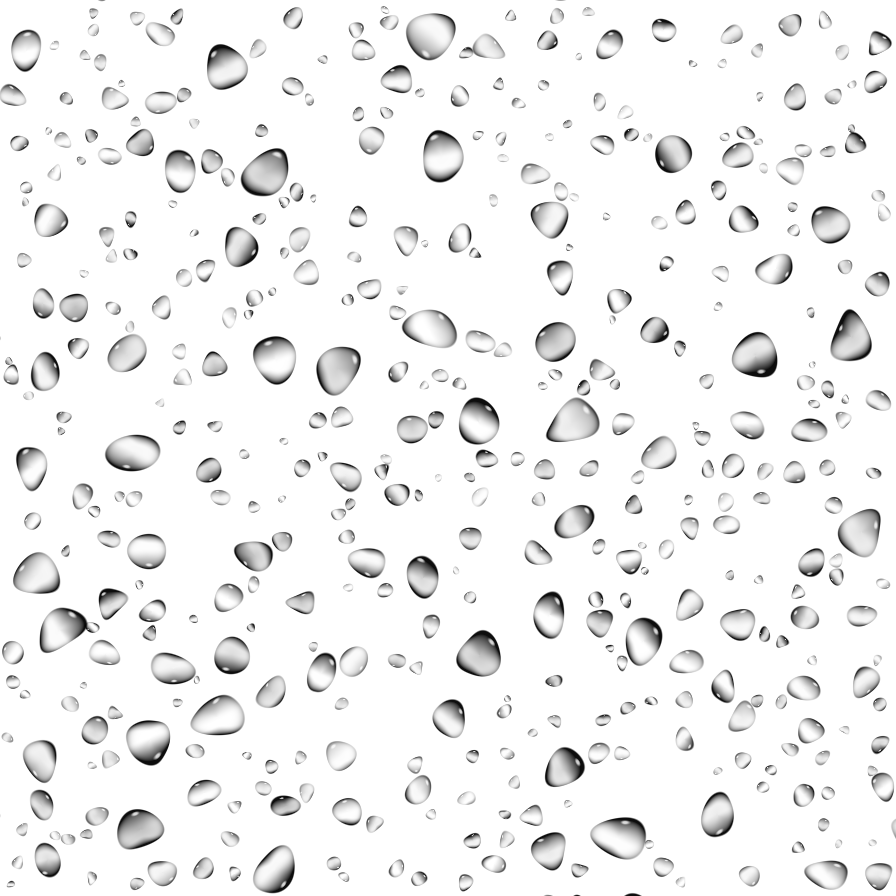
Write a WebGL 2 fragment shader that draws this texture.

```glsl
#version 300 es
precision highp float;
// Scattered glassy water drops in grey tones on a white ground.

uniform vec2 u_resolution;
out vec4 fragColor;

// One entry per layer, from the largest drops to the tiniest.
const int LAYERS = 4;
const float GRID[4] = float[](9.0, 14.0, 22.0, 24.0);
const float PRESENCE[4] = float[](0.64, 0.74, 0.58, 0.34);
const float MIN_RADIUS[4] = float[](0.018, 0.0105, 0.0062, 0.0034);
const float MAX_RADIUS[4] = float[](0.027, 0.0165, 0.0095, 0.0058);
const float MIN_STRENGTH[4] = float[](0.75, 0.55, 0.40, 0.35);

const float JITTER = 0.66;        // share of the cell a centre may roam
const float CLEARANCE = 1.12;     // spacing kept around larger drops
const float MAX_STRETCH = 1.55;   // longest length to width ratio
const float REACH = 1.7;          // outline bound, in radii
const float MAIN_TILT = 0.6;      // usual direction of long drops
const float RIM_POWER = 8.0;
const float MAX_INK = 0.95;
const float PI = 3.14159;

struct Drop {
    vec2 center;
    float radius;
    bool present;
};

vec4 hash4(vec2 cell, float seed) {
    vec4 p = fract((cell.xyxy + seed * 17.3 + 41.7) * vec4(0.1031, 0.1030, 0.0973, 0.1099));
    p += dot(p, p.wzxy + 33.33);
    return fract((p.xxyz + p.yzzw) * p.zywx);
}

mat2 rotation(float angle) {
    float c = cos(angle), s = sin(angle);
    return mat2(c, -s, s, c);
}

Drop dropInCell(vec2 cell, int layer) {
    vec4 h = hash4(cell, float(layer) + 1.0);
    Drop d;
    d.center = (cell + 0.5 + (h.xy - 0.5) * JITTER) / GRID[layer];
    d.radius = mix(MIN_RADIUS[layer], MAX_RADIUS[layer], h.z);
    d.present = h.w < PRESENCE[layer];
    return d;
}

// True where a larger layer already occupies the place.
bool crowded(Drop d, int layer) {
    for (int l = 0; l < layer; l++) {
        vec2 home = floor(d.center * GRID[l]);
        for (int i = 0; i < 9; i++) {
            Drop other = dropInCell(home + vec2(i % 3 - 1, i / 3 - 1), l);
            float gap = (other.radius + d.radius) * CLEARANCE;
            if (other.present && distance(other.center, d.center) < gap) return true;
        }
    }
    return false;
}

// Ink laid down by one drop; offset is measured in drop radii.
float dropInk(vec2 offset, vec2 cell, int layer, float pixel) {
    vec4 form = hash4(cell, float(layer) + 11.0);
    vec4 light = hash4(cell, float(layer) + 21.0);
    vec4 glass = hash4(cell, float(layer) + 31.0);

    // Pebble outline: stretched, tapered, bent and slightly three-cornered.
    float stretch = sqrt(mix(1.0, MAX_STRETCH, form.x));
    vec2 q = rotation(MAIN_TILT + (form.y - 0.5) * 2.6) * offset;
    q *= vec2(1.0 / stretch, stretch);
    q.y *= 1.0 + (form.z - 0.5) * 0.7 * clamp(q.x, -1.2, 1.2);
    q.y += (form.w - 0.5) * 0.4 * (q.x * q.x - 0.4);
    float corners = cos(3.0 * atan(q.y, q.x) + 2.0 * PI * glass.x);
    float rho = length(q) / (1.0 + 0.085 * glass.y * corners);
    float cover = 1.0 - smoothstep(-pixel, pixel, (rho - 1.0) / stretch);

    // Dark side, mostly above, with a weaker crescent opposite.
    float flip = step(0.7, light.y) * PI;
    float lightAngle = 0.5 * PI + (light.x - 0.5) * 2.4 + flip;
    vec2 axis = vec2(cos(lightAngle), sin(lightAngle));
    vec2 dir = offset / max(length(offset), 0.001);
    float side = dot(dir, axis) * rho;
    float across = dot(dir, vec2(-axis.y, axis.x)) * rho;

    float depth = mix(0.25, 0.95, light.z);
    float shade = depth * smoothstep(-0.15, 1.0, side);
    float crescent = 0.55 * smoothstep(0.45, 1.05, -side + 0.2 * across);
    float rim = pow(min(rho, 1.0), RIM_POWER) * (0.36 + 0.5 * side * side);
    float haze = 0.25 * glass.w * glass.w * (1.0 - 0.6 * rho);
    float ink = shade + crescent + rim + haze;

    // Small bright glint just inside the dark edge.
    vec2 toGlint = vec2(side - 0.76, (across - (glass.z - 0.5) * 0.7) * 0.5);
    ink *= 1.0 - 0.8 * (1.0 - smoothstep(0.03, 0.13, length(toGlint)));

    float strength = mix(MIN_STRENGTH[layer], 1.08, light.w);
    return cover * min(ink * strength, MAX_INK);
}

void main() {
    float scale = min(u_resolution.x, u_resolution.y);
    vec2 uv = gl_FragCoord.xy / scale;
    float tone = 1.0;
    for (int layer = 0; layer < LAYERS; layer++) {
        vec2 home = floor(uv * GRID[layer]);
        for (int i = 0; i < 9; i++) {
            vec2 cell = home + vec2(i % 3 - 1, i / 3 - 1);
            Drop d = dropInCell(cell, layer);
            vec2 offset = (uv - d.center) / d.radius;
            if (!d.present || length(offset) > REACH || crowded(d, layer)) continue;
            tone *= 1.0 - dropInk(offset, cell, layer, 0.8 / (scale * d.radius));
        }
    }
    fragColor = vec4(vec3(tone), 1.0);
}
```
